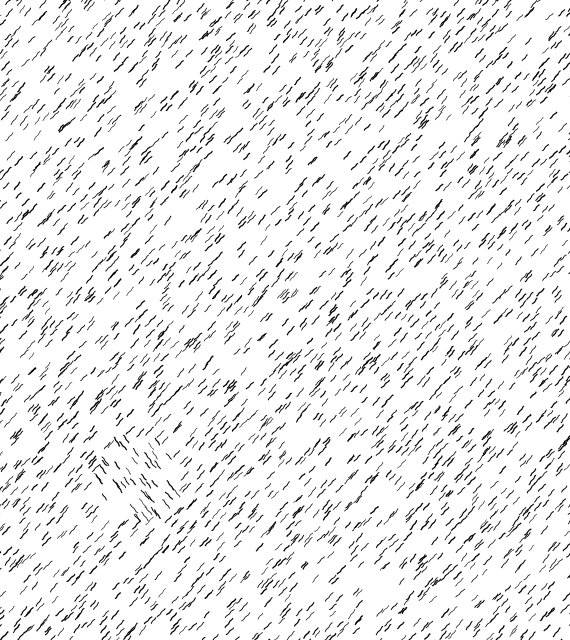
Reproduce this pattern procedurally as a Shadertoy shader.

```glsl
const float CELL = 0.02;            // grid spacing, in canvas heights
const int STROKES_PER_CELL = 3;
const float STROKE_CHANCE = 0.38;
const vec3 PAPER = vec3(1.0);
const vec3 INK = vec3(0.0);

vec3 hash33(vec3 p) {
    p = fract(p * vec3(0.1031, 0.1030, 0.0973));
    p += dot(p, p.yxz + 33.33);
    return fract((p.xxy + p.yxx) * p.zyx);
}

// Share of a pixel covered by a band of the given half width
float bandCoverage(float dist, float halfWidth, float pixel) {
    float upper = min(dist + 0.5 * pixel, halfWidth);
    float lower = max(dist - 0.5 * pixel, -halfWidth);
    return max(upper - lower, 0.0) / pixel;
}

// Slightly wavering pen stroke centred on the origin
float penStroke(vec2 p, float angle, float halfLength, float halfWidth, float phase, float pixel) {
    vec2 along = vec2(cos(angle), sin(angle));
    float u = dot(p, along);
    float v = dot(p, vec2(-along.y, along.x));
    v += 0.0004 * sin(u * 600.0 + phase);
    return bandCoverage(abs(v), halfWidth, pixel) * bandCoverage(abs(u), halfLength, pixel);
}

// Strokes lean right, but lean left inside the disc
float strokeAngle(vec2 centre, vec2 discCentre, float discRadius, float jitter) {
    float lean = length(centre - discCentre) < discRadius ? -0.91 : 0.84;
    return lean + 0.2 * (jitter - 0.5);
}

float strokeField(vec2 p, vec2 discCentre, float discRadius, float pixel) {
    vec2 home = floor(p / CELL);
    float bare = 1.0;
    for (int y = -1; y <= 1; y++)
    for (int x = -1; x <= 1; x++)
    for (int k = 0; k < STROKES_PER_CELL; k++) {
        vec2 cell = home + vec2(x, y);
        vec3 place = hash33(vec3(cell, float(k) + 3.0));
        if (place.z > STROKE_CHANCE) continue;
        vec3 shape = hash33(vec3(cell + 71.0, float(k) + 19.0));
        vec2 centre = (cell + place.xy) * CELL;
        float angle = strokeAngle(centre, discCentre, discRadius, shape.x);
        float halfLength = mix(0.0062, 0.0100, shape.y);
        float halfWidth = mix(0.00042, 0.00108, shape.z);
        float phase = 40.0 * fract(place.x + shape.z);
        bare *= 1.0 - penStroke(p - centre, angle, halfLength, halfWidth, phase, pixel);
    }
    return 1.0 - bare;
}

void mainImage(out vec4 fragColor, in vec2 fragCoord) {
    float pixel = 1.0 / iResolution.y;
    vec2 p = fragCoord * pixel;
    float ink = strokeField(p, vec2(0.219, 0.254), 0.067, pixel);
    fragColor = vec4(mix(PAPER, INK, ink), 1.0);
}
```
